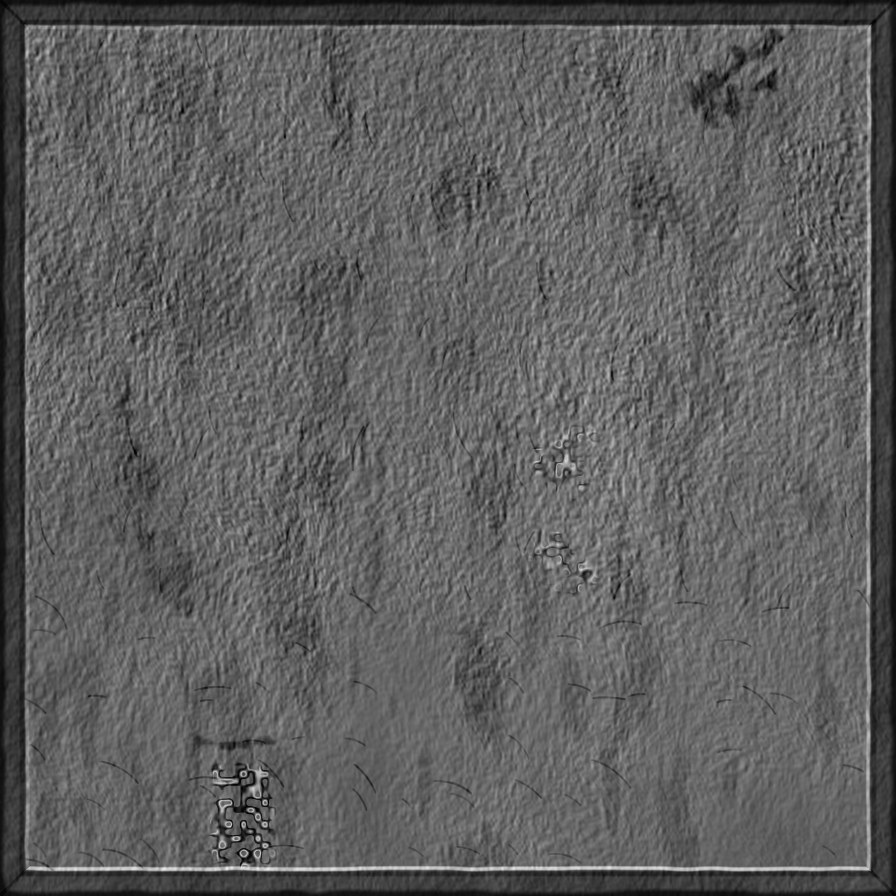
This texture is drawn by a WebGL 2 fragment shader. Its source:

```glsl
#version 300 es
precision highp float;
// A worn grey metal plate inside a dark bevelled frame with lit inner edges.
// Embossed value noise gives the fine upright grain; ragged masks add smears,
// crusted patches and a gash, and a jittered grid scatters short scratches.
uniform vec2 u_resolution;
out vec4 fragColor;

float hash(vec2 p) {
  vec3 q = fract(vec3(p.xyx) * 0.1031);
  q += dot(q, q.yzx + 33.33);
  return fract((q.x + q.y) * q.z);
}

float noise(vec2 p) {
  vec2 i = floor(p), f = fract(p);
  f = f * f * (3.0 - 2.0 * f);
  return mix(mix(hash(i), hash(i + vec2(1, 0)), f.x),
             mix(hash(i + vec2(0, 1)), hash(i + vec2(1, 1)), f.x), f.y);
}

float fbm(vec2 p) {
  float sum = 0.0, amp = 0.5;
  for (int i = 0; i < 5; i++) {
    sum += amp * noise(p);
    p = p * 2.03 + 17.3;
    amp *= 0.5;
  }
  return sum;
}

// Height of the fine surface grain, taller than wide
float relief(vec2 p) {
  return 0.6 * noise(p * vec2(190, 115)) + 0.4 * noise(p * vec2(370, 240) + 9.0);
}

// Elliptical patch with an edge broken up by noise
float raggedPatch(vec2 p, vec2 centre, vec2 size) {
  float r = length((p - centre) / size) + 1.3 * (noise(p * vec2(95, 50)) - 0.5);
  return 1.0 - smoothstep(0.4, 1.25, r);
}

float raggedBox(vec2 p, vec2 centre, vec2 halfSize) {
  vec2 d = abs(p - centre) - halfSize + 0.012 * (noise(p * 120.0) - 0.5);
  return 1.0 - smoothstep(-0.004, 0.004, max(d.x, d.y));
}

// Short scratches, one per grid cell: slanted low down, upright higher up
float scratches(vec2 p, float cells, float seed) {
  vec2 id = floor(p * cells), key = id + seed;
  vec2 q = fract(p * cells) - 0.35 - 0.3 * vec2(hash(key), hash(key + 5.1));
  float angle = mix(-0.4, 1.5, step(0.32, id.y / cells)) + 1.1 * (hash(key + 8.7) - 0.5);
  vec2 dir = vec2(cos(angle), sin(angle));
  float along = dot(q, dir), reach = 0.1 + 0.2 * hash(key + 2.9);
  float across = dot(q, vec2(-dir.y, dir.x)) + 0.7 * along * along;
  float dist = length(vec2(max(abs(along) - reach, 0.0), across)) / cells;
  float line = 1.0 - smoothstep(0.0004, 0.0012 + 0.6 / u_resolution.y, dist);
  return line * step(0.6, hash(key + 3.3)) * (0.4 + 0.6 * noise(p * 150.0));
}

void main() {
  vec2 uv = gl_FragCoord.xy / u_resolution;
  vec2 p = uv + 0.012 * (vec2(noise(uv * 13.0), noise(uv * 13.0 + 40.0)) - 0.5);
  float emboss = relief(p) - relief(p + vec2(0.0028, -0.002));

  // Broad tone and roughness of the plate
  float cloud = fbm(uv * vec2(7, 5) + 3.0) - 0.48;
  float streak = fbm(uv * vec2(38, 9)) - 0.48;
  float glow = exp(-18.0 * dot(uv - vec2(0.62, 0.45), uv - vec2(0.62, 0.45)));
  float rough = 0.2 + 0.18 * smoothstep(0.2, 0.4, uv.y) * (1.0 - 0.5 * smoothstep(0.55, 0.9, uv.x));
  rough += 0.45 * cloud;
  float tone = 0.405 + 0.14 * cloud + 0.12 * streak + 0.045 * glow;
  tone -= 0.1 * smoothstep(0.06, 0.22, streak + 0.4 * cloud);

  // Upright dark smears
  for (int i = 0; i < 16; i++) {
    float k = float(i);
    vec2 centre = fract(vec2(0.755, 0.57) * k + vec2(0.16, 0.33)) * vec2(0.7, 0.75) + vec2(0.04, 0.23);
    vec2 size = vec2(0.014, 0.035) + vec2(0.02, 0.04) * vec2(hash(vec2(k, 1)), hash(vec2(k, 2)));
    float smear = raggedPatch(uv, centre, size);
    tone -= (0.03 + 0.07 * hash(vec2(k, 3))) * smear;
    rough += 0.12 * smear;
  }

  // Rough column at the right, thin bar low down, slanted gash in the corner
  float column = raggedBox(uv, vec2(0.918, 0.73), vec2(0.045, 0.115));
  rough += 0.2 * column;
  tone -= 0.03 * column + 0.17 * raggedBox(uv, vec2(0.265, 0.17), vec2(0.044, 0.004));
  vec2 slant = mat2(0.7, -0.7, 0.7, 0.7) * (uv - vec2(0.83, 0.92));
  float gash = raggedPatch(slant, vec2(0), vec2(0.075, 0.03));
  tone -= 0.26 * gash * smoothstep(0.3, 0.6, fbm(slant * vec2(25, 70)));
  tone += 0.02 * raggedPatch(slant, vec2(-0.16, 0), vec2(0.15, 0.03));

  // Crusts drawn as dark curls with pale rims
  float crust = 0.9 * raggedBox(uv, vec2(0.27, 0.09), vec2(0.033, 0.055));
  for (int i = 0; i < 2; i++)
    crust = max(crust, 0.65 * raggedPatch(uv, vec2(0.635, 0.48 - 0.105 * float(i)), vec2(0.04, 0.034)));
  float curl = noise(uv * 125.0);
  tone += crust * 0.36 * (1.0 - smoothstep(0.0, 0.12, abs(curl - 0.74)));
  tone -= crust * 0.32 * (1.0 - smoothstep(0.03, 0.14, abs(curl - 0.5)));

  float grey = tone + emboss * clamp(rough, 0.12, 0.65);
  grey -= 0.2 * scratches(p, 11.0, 3.0) + 0.16 * scratches(p + 0.037, 17.0, 61.0);

  // Frame: the nearest side (left, right, bottom, top) sets its shade
  vec4 gap = vec4(uv.x, 1.0 - uv.x, uv.y, 1.0 - uv.y);
  float edge = min(min(gap.x, gap.y), min(gap.z, gap.w));
  vec4 side = step(gap, vec4(edge));
  side /= dot(side, vec4(1));
  float wear = noise(uv * 34.0);
  float frame = dot(side, vec4(0.22, 0.24, 0.25, 0.22)) + 0.13 * (fbm(uv * 22.0) - 0.48) + 0.15 * emboss;
  frame *= mix(0.3, 1.0, smoothstep(0.002, 0.009, edge + 0.004 * (wear - 0.5)));
  float mitre = abs(min(gap.x, gap.y) - min(gap.z, gap.w));
  frame -= 0.1 * (1.0 - smoothstep(0.001, 0.004, mitre));
  frame -= 0.09 * (1.0 - smoothstep(0.001, 0.004, abs(edge - 0.0245)));
  grey = mix(frame, grey, smoothstep(0.027, 0.03, edge + 0.002 * (wear - 0.5)));

  // Lit inner edge, brightest along the bottom
  float rim = 1.0 - smoothstep(0.0008, 0.0034, abs(edge - 0.0305 + 0.0015 * (wear - 0.5)));
  float chipped = 0.45 + 0.55 * noise(uv * 90.0);
  grey += rim * dot(side, vec4(0.17 * chipped, 0.32 * chipped, 0.4, 0.13 * chipped));

  fragColor = vec4(vec3(clamp(grey, 0.02, 0.95)), 1.0);
}
```
